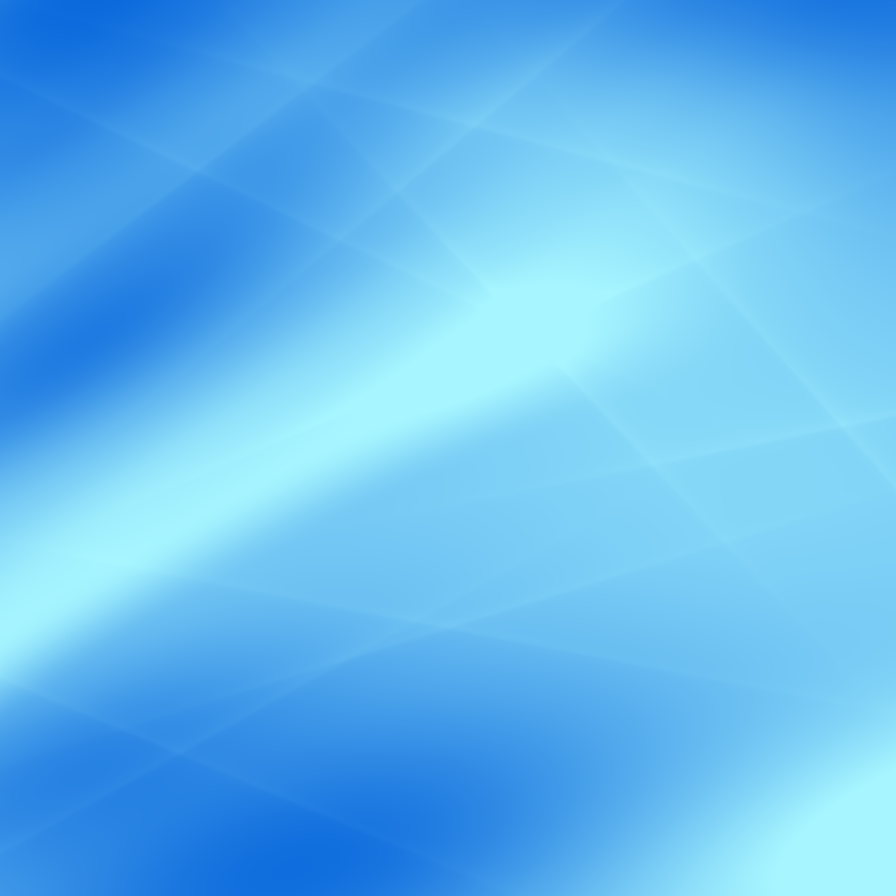
This background is drawn by a WebGL 1 fragment shader. Its source:

```glsl
precision highp float;
// Soft blue abstract light: a bright curved band sweeps up from the left over
// broad shaded and lit ellipses. Pairs of thin beams cross at hubs, and
// stretched value noise adds faint diagonal streaks. One tone drives the colour.

uniform vec2 u_resolution;

const vec3 DEEP_BLUE = vec3(0.03, 0.40, 0.86);
const vec3 PALE_CYAN = vec3(0.65, 0.96, 1.00);
const float BASE_TONE = 0.70;
const float BAND_GAIN = 0.30;
const float BAND_PEAK = 0.06;   // height of the crest above the lower edge
const float BAND_FADE = 0.13;   // softness of the upper side
const float BEAM_GAIN = 0.055;
const float BEAM_CORE = 0.005;
const float BEAM_SKIRT = 0.035;
const float BEAM_REACH = 0.40;
const float STREAK_ANGLE = 0.65;
const float STREAK_GAIN = 0.05;

float hash(vec2 p) {
  return fract(sin(dot(p, vec2(127.1, 311.7))) * 43758.5453);
}

float valueNoise(vec2 p) {
  vec2 cell = floor(p);
  vec2 f = fract(p);
  f = f * f * (3.0 - 2.0 * f);
  float low = mix(hash(cell), hash(cell + vec2(1.0, 0.0)), f.x);
  float high = mix(hash(cell + vec2(0.0, 1.0)), hash(cell + 1.0), f.x);
  return mix(low, high, f.y);
}

// Coordinates along and across a direction
vec2 align(vec2 p, float angle) {
  float c = cos(angle);
  float s = sin(angle);
  return vec2(c * p.x + s * p.y, c * p.y - s * p.x);
}

// Tilted elliptical Gaussian
float glow(vec2 p, vec2 center, float angle, vec2 size) {
  vec2 q = align(p - center, angle) / size;
  return exp(-dot(q, q));
}

// Bright band with a crisp lower edge and a soft upper side
float lightBand(vec2 p) {
  float edge = 0.225 + 0.70 * p.x - 0.27 * p.x * p.x;
  float d = p.y - edge;
  float above = max(d - BAND_PEAK, 0.0) / BAND_FADE;
  float rise = smoothstep(-0.035, BAND_PEAK, d);
  return rise * exp(-above * above) * (1.0 - smoothstep(0.5, 0.85, p.x));
}

// Two beams through a hub: a fine core with a skirt on one side
float crossing(vec2 p, vec2 hub, float angle, float turn) {
  float light = 0.0;
  for (int i = 0; i < 2; i++) {
    vec2 q = align(p - hub, angle + float(i) * turn);
    float core = exp(-abs(q.y) / BEAM_CORE);
    float side = smoothstep(-BEAM_CORE, BEAM_CORE, q.y);
    float skirt = side * exp(-abs(q.y) / BEAM_SKIRT);
    float reach = q.x / BEAM_REACH;
    light += (0.55 * core + 0.65 * skirt) * exp(-reach * reach);
  }
  return light;
}

// Broad areas of shade and light
float broadTone(vec2 p) {
  float tone = BASE_TONE;
  // Upper left shade
  tone -= 0.40 * glow(p, vec2(0.08, 0.97), 0.67, vec2(0.35, 0.14));
  tone -= 0.20 * glow(p, vec2(0.15, 0.85), 0.00, vec2(0.40, 0.25));
  tone -= 0.14 * glow(p, vec2(0.34, 0.84), 0.66, vec2(0.35, 0.05));
  tone -= 0.45 * glow(p, vec2(0.06, 0.59), 0.50, vec2(0.30, 0.085));
  // Top and right shade
  tone -= 0.40 * glow(p, vec2(0.93, 1.02), -0.10, vec2(0.35, 0.15));
  tone -= 0.14 * glow(p, vec2(1.02, 0.84), 0.00, vec2(0.16, 0.15));
  tone -= 0.18 * smoothstep(0.86, 1.04, p.y);
  // Lower shade
  tone -= 0.65 * glow(p, vec2(0.33, 0.03), 0.30, vec2(0.40, 0.17));
  tone -= 0.35 * glow(p, vec2(0.07, 0.15), 0.40, vec2(0.30, 0.09));
  // Lit areas
  tone += 0.15 * glow(p, vec2(0.68, 0.72), 0.30, vec2(0.25, 0.18));
  tone += 0.08 * glow(p, vec2(0.88, 0.45), 0.20, vec2(0.30, 0.16));
  tone += 0.45 * glow(p, vec2(1.03, 0.08), 0.35, vec2(0.35, 0.12));
  return tone + BAND_GAIN * lightBand(p);
}

float beams(vec2 p) {
  return crossing(p, vec2(0.22, 0.81), -0.45, 1.10)
       + crossing(p, vec2(0.53, 0.86), -0.26, 0.96)
       + crossing(p, vec2(0.59, 0.63), -0.82, 1.23)
       + crossing(p, vec2(0.50, 0.30), -0.19, 0.49)
       + crossing(p, vec2(0.20, 0.16), 0.51, -0.91)
       + crossing(p, vec2(0.94, 0.525), 0.20, -1.05);
}

void main() {
  vec2 p = gl_FragCoord.xy / u_resolution;
  float tone = broadTone(p);
  tone += BEAM_GAIN * beams(p);

  // Faint streaks, strongest toward the upper left
  float streak = valueNoise(align(p, STREAK_ANGLE) * vec2(1.8, 22.0)) - 0.5;
  tone += STREAK_GAIN * streak * smoothstep(-0.2, 0.6, p.y - p.x);

  gl_FragColor = vec4(mix(DEEP_BLUE, PALE_CYAN, clamp(tone, 0.0, 1.0)), 1.0);
}
```
